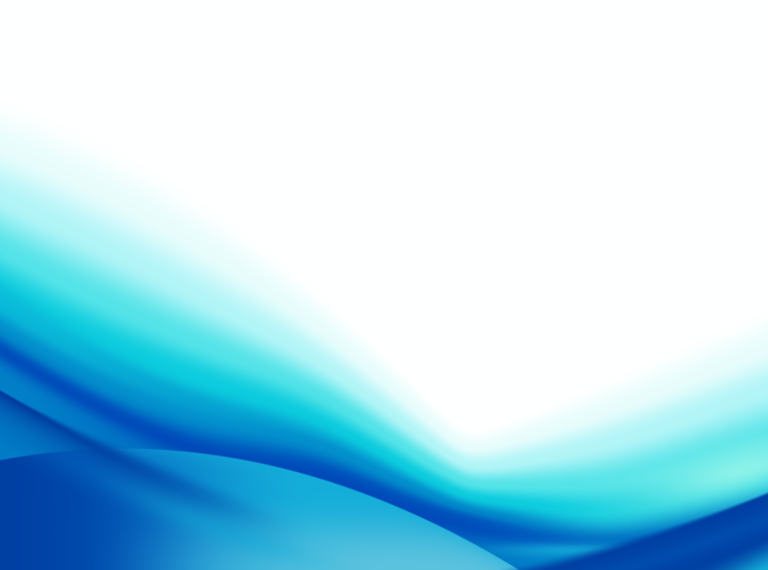
Give the GLSL for this background, as a Shadertoy shader.

```glsl
const vec3 WHITE = vec3(0.995, 1.0, 1.0);
const vec3 MIST = vec3(0.91, 0.99, 0.99);
const vec3 ICE = vec3(0.70, 0.96, 0.97);
const vec3 AQUA = vec3(0.33, 0.89, 0.91);
const vec3 TURQUOISE = vec3(0.05, 0.80, 0.87);
const vec3 AZURE = vec3(0.01, 0.56, 0.80);
const vec3 COBALT = vec3(0.00, 0.38, 0.75);
const vec3 NAVY = vec3(0.00, 0.25, 0.64);
const vec3 MINT = vec3(0.62, 0.97, 0.92);
const vec3 LAGOON = vec3(0.08, 0.68, 0.85);
const vec3 HAZE = vec3(0.36, 0.76, 0.87);

const int STOPS = 7;
const vec3 RAMP[STOPS] = vec3[](COBALT, AZURE, TURQUOISE, AQUA, ICE, MIST, WHITE);
const float AT[STOPS] = float[](0.0, 0.13, 0.27, 0.41, 0.60, 0.80, 1.0);
const float BLEND = 0.05;    // rounding of the white valley
const int STREAKS = 4;       // faint folds above the spine

float bell(float x, float width) {
    x /= width;
    return exp(-x * x);
}

float smoothMax(float a, float b, float k) {
    return 0.5 * (a + b + sqrt((a - b) * (a - b) + k * k));
}

// Curves: height as a function of x
float valley(float x) {
    float left = 0.83 - 0.45 * x - 0.9 * x * x;
    float right = 0.22 + 0.6 * (x - 0.6);
    return smoothMax(left, right, BLEND);
}

float spine(float x) {
    return 0.40 - 0.85 * x + 0.56 * x * x
         + 0.035 * bell(x - 0.42, 0.12) - 0.02 * bell(x - 0.80, 0.12);
}

float lowerBand(float x) {
    return 0.315 - 0.78 * x + 0.45 * x * x;
}

float dome(float x) {
    return 0.213 - 0.8 * (x - 0.16) * (x - 0.16);
}

float rightSwath(float x) {
    float d = x - 0.68;
    return 0.3 * d + 0.38 * d * d;
}

vec3 glowRamp(float t) {
    vec3 color = RAMP[0];
    for (int i = 1; i < STOPS; i++)
        color = mix(color, RAMP[i], smoothstep(AT[i - 1], AT[i], t));
    return color;
}

// Dark ribbon: crisp upper edge, soft lower fade
float ribbon(float depth, float edge, float fade) {
    return smoothstep(-edge, edge, depth) * exp(-max(depth, 0.0) / fade);
}

void mainImage(out vec4 fragColor, in vec2 fragCoord) {
    vec2 p = fragCoord / iResolution.xy;
    float aa = 1.2 / iResolution.y;
    float rightSide = smoothstep(0.52, 0.80, p.x);
    float leftSide = 1.0 - smoothstep(0.05, 0.35, p.x);

    // Glow fading from the spine up to white
    float base = spine(p.x);
    float above = p.y - base;
    float t = above / (valley(p.x) - base);
    float tone = t + 0.14 * (rightSide + 0.6 * leftSide) * clamp(1.0 - t * 1.6, 0.0, 1.0);
    vec3 color = glowRamp(tone);

    // Soft folds running beside the spine
    for (int i = 0; i < STREAKS; i++) {
        float k = float(i);
        float offset = 0.025 + 0.032 * k + 0.06 * p.x * sin(1.7 * k + 1.0);
        float fold = bell(above - offset, 0.012 + 0.004 * k);
        color = mix(color, mod(k, 2.0) < 0.5 ? AZURE : TURQUOISE,
                    0.22 * fold * (1.0 - smoothstep(0.2, 0.55, p.x)));
    }

    // Pale sheen at the right
    vec2 sheen = p - vec2(0.97, 0.175);
    sheen.y -= 0.35 * sheen.x;
    color = mix(color, MINT, 0.85 * bell(length(sheen / vec2(0.14, 0.045)), 1.0));

    // Blue body beneath the spine
    vec3 body = mix(mix(AZURE, COBALT, smoothstep(0.0, 0.32, p.x)), AZURE, rightSide);
    body = mix(body, COBALT, 0.35 * leftSide);
    color = mix(color, body, smoothstep(0.012, -0.012, above));
    float spineDark = bell(above + 0.014, 0.022) * mix(0.85, 0.5, rightSide);
    color = mix(color, NAVY + vec3(0.0, 0.02, 0.08), spineDark);

    // Bright wedge between spine and swath
    float wedge = bell(p.x - 0.74, 0.09) * bell(p.y - 0.035, 0.012);
    color = mix(color, LAGOON, 0.75 * wedge);

    // Translucent dome at the lower left
    float band = lowerBand(p.x) - p.y;
    float inside = smoothstep(-aa, aa, dome(p.x) - p.y);
    vec3 fill = mix(COBALT, LAGOON, smoothstep(0.08, 0.42, p.x));
    fill = mix(fill, NAVY, smoothstep(0.30, 0.0, p.x) * smoothstep(0.02, 0.12, band));
    fill = mix(fill, HAZE, smoothstep(0.14, 0.0, p.y) * smoothstep(0.10, 0.50, p.x));
    fill = mix(fill, LAGOON, 0.55 * bell(band - 0.055, 0.025) * bell(p.x - 0.28, 0.12));
    float rim = dome(p.x) - p.y;
    fill = mix(fill, LAGOON, 0.5 * exp(-max(rim, 0.0) / 0.02) * smoothstep(0.05, 0.25, p.x));
    color = mix(color, fill, inside);

    // Second dark ribbon, dissolving toward the middle
    float bandEdge = mix(0.003, 0.025, smoothstep(0.0, 0.25, p.x));
    float bandDark = ribbon(band, bandEdge, 0.035) * (1.0 - smoothstep(0.12, 0.42, p.x));
    color = mix(color, NAVY - vec3(0.0, 0.05, 0.04), bandDark);

    // Dark swath sweeping up to the right edge
    float depth = rightSwath(p.x) - p.y;
    vec3 swath = mix(NAVY, COBALT, 0.35 * bell(depth - 0.045, 0.02));
    swath = mix(swath, LAGOON, smoothstep(0.075, 0.14, depth) * smoothstep(0.86, 1.0, p.x));
    float swathEdge = mix(0.012, 0.004, smoothstep(0.7, 1.0, p.x));
    color = mix(color, swath, smoothstep(-swathEdge, swathEdge, depth) * step(0.62, p.x));

    fragColor = vec4(clamp(color, 0.0, 1.0), 1.0);
}
```
